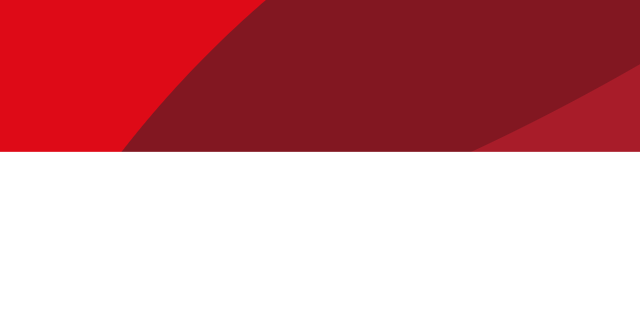
A WebGL 2 fragment shader for this background:

```glsl
#version 300 es
precision highp float;

uniform vec2 u_resolution;
out vec4 fragColor;

// Coverage of the region where the signed distance is negative.
float coverage(float dist) {
    return clamp(0.5 - dist * u_resolution.y, 0.0, 1.0);
}

void main() {
    vec2 p = gl_FragCoord.xy / u_resolution.y;

    // Bright red field, cut by a large dark disc
    float disc = length(p - vec2(2.991, -1.505)) - 3.3078;
    vec3 color = mix(vec3(0.87, 0.04, 0.09), vec3(0.51, 0.09, 0.13), coverage(disc));

    // Lighter corner under a gently rising curve
    float t = p.x - 1.474;
    float rise = 0.526 + 0.465 * t + 0.104 * t * t;
    float slope = 0.465 + 0.208 * t;
    float corner = max((p.y - rise) / sqrt(1.0 + slope * slope), -t - 0.1);
    color = mix(color, vec3(0.66, 0.11, 0.16), coverage(corner));

    // White lower half
    color = mix(color, vec3(1.0), coverage(p.y - 0.5255));

    fragColor = vec4(color, 1.0);
}
```
